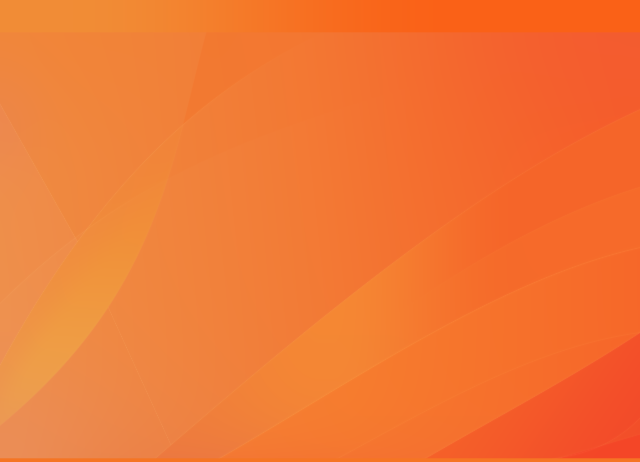
This background is drawn by a Shadertoy shader. Its source:

```glsl
// Warm orange backdrop of translucent curved sheets with a flat header strip.

// Cubic through four points: knots k with values v.
float cubic(float t, vec4 k, vec4 v) {
    vec4 d = t - k;
    return v.x * d.y * d.z * d.w / ((k.x - k.y) * (k.x - k.z) * (k.x - k.w))
         + v.y * d.x * d.z * d.w / ((k.y - k.x) * (k.y - k.z) * (k.y - k.w))
         + v.z * d.x * d.y * d.w / ((k.z - k.x) * (k.z - k.y) * (k.z - k.w))
         + v.w * d.x * d.y * d.z / ((k.w - k.x) * (k.w - k.y) * (k.w - k.z));
}

// Antialiased coverage of the side where d is positive.
float cover(float d) {
    float w = 0.7 * max(fwidth(d), 1e-5);
    return smoothstep(-w, w, d);
}

// Thin bright rim along d = 0.
float rim(float d) {
    return exp(-abs(d) / 0.0015);
}

// Height of a straight edge from a to b, relative to p (positive below).
float underLine(vec2 p, vec2 a, vec2 b) {
    return mix(a.y, b.y, (p.x - a.x) / (b.x - a.x)) - p.y;
}

// Three-stop horizontal gradient.
vec3 ramp(float x, float middle, vec3 a, vec3 b, vec3 c) {
    vec3 left = mix(a, b, clamp(x / middle, 0.0, 1.0));
    return mix(left, c, clamp((x - middle) / (1.0 - middle), 0.0, 1.0));
}

vec3 baseColour(vec2 p) {
    vec3 col = ramp(p.x + 0.08 * (p.y - 0.5), 0.5,
        vec3(0.935, 0.55, 0.26), vec3(0.952, 0.472, 0.20), vec3(0.965, 0.36, 0.15));
    col = mix(col, vec3(0.95, 0.51, 0.20), 0.5 * smoothstep(0.6, 0.95, p.y) * (1.0 - smoothstep(0.1, 0.4, p.x)));
    col = mix(col, vec3(0.91, 0.54, 0.38), 0.55 * exp(-dot(p, p) * 18.0));
    col = mix(col, vec3(0.91, 0.47, 0.27), 0.5 * exp(-9.0 * p.y) * smoothstep(0.0, 0.25, p.x));
    vec2 side = (p - vec2(0.0, 0.74)) / vec2(0.07, 0.12);
    col = mix(col, vec3(0.92, 0.51, 0.30), 0.5 * exp(-dot(side, side)));
    float corner = length(p - vec2(1.0, 0.95));
    return mix(col, vec3(0.95, 0.36, 0.20), 0.7 * exp(-corner * corner * 14.0));
}

// Crossing sheets and the golden leaf on the left.
vec3 leftSheets(vec3 col, vec2 p) {
    float leafRight = cubic(p.y, vec4(0.079, 0.335, 0.73, 0.928), vec4(0.0, 0.169, 0.286, 0.322)) - p.x;
    float leafTop = cubic(p.x, vec4(0.0, 0.117, 0.286, 0.495), vec4(0.209, 0.469, 0.73, 0.924)) - p.y;
    float swath = cubic(p.x, vec4(0.0, 0.195, 0.495, 0.677), vec4(0.343, 0.559, 0.748, 0.829)) - p.y;
    float upperLine = underLine(p, vec2(0.0, 0.775), vec2(0.117, 0.487));
    float lowerLine = underLine(p, vec2(0.169, 0.335), vec2(0.267, 0.037));
    float inLeft = cover(leafRight);
    float underTop = cover(leafTop);

    col = mix(col, vec3(0.955, 0.44, 0.15), 0.4 * (1.0 - inLeft) * (1.0 - underTop)
        * (1.0 - smoothstep(0.3, 0.6, p.x)));
    col += vec3(0.0, 0.008, 0.01) * cover(swath) * (1.0 - smoothstep(0.3, 0.7, p.x));
    col += vec3(0.0, 0.01, 0.03) * cover(upperLine) * inLeft * (1.0 - underTop);
    vec3 gold = mix(vec3(0.935, 0.64, 0.28), vec3(0.945, 0.56, 0.21), smoothstep(0.1, 0.6, p.y));
    gold = mix(gold, vec3(0.92, 0.59, 0.34), exp(-dot(p, p) * 40.0));
    float leafAlpha = 0.9 - 0.5 * smoothstep(0.4, 0.73, p.y);
    leafAlpha *= 0.5 + 0.5 * smoothstep(0.0, 0.14, leafTop);
    col = mix(col, gold, leafAlpha * inLeft * underTop);

    float glow = 0.7 * rim(leafTop) * (1.0 - smoothstep(0.25, 0.5, p.x))
        + 0.25 * rim(leafRight) * underTop
        + 0.8 * rim(upperLine) * inLeft * (1.0 - underTop)
        + 0.8 * rim(lowerLine) * (1.0 - inLeft)
        + 0.5 * rim(swath) * (1.0 - smoothstep(0.1, 0.3, p.x));
    return col + vec3(0.01, 0.045, 0.04) * glow;
}

// Sweeping bands that rise to the right.
vec3 rightSheets(vec3 col, vec2 p) {
    float sweep = cubic(p.x, vec4(0.242, 0.39, 0.625, 1.0), vec4(0.007, 0.182, 0.442, 0.763)) - p.y;
    float inner = cubic(p.x, vec4(0.61, 0.703, 0.833, 1.0), vec4(0.31, 0.397, 0.5, 0.595)) - p.y;
    float second = cubic(p.x, vec4(0.342, 0.521, 0.703, 1.0), vec4(0.007, 0.155, 0.3, 0.464)) - p.y;
    float third = cubic(p.x, vec4(0.527, 0.677, 0.833, 1.0), vec4(0.007, 0.119, 0.218, 0.28)) - p.y;
    float red = cubic(p.x, vec4(0.664, 0.75, 0.833, 1.0), vec4(0.007, 0.075, 0.14, 0.28)) - p.y;
    float ember = cubic(p.x, vec4(0.866, 0.93, 0.97, 1.0), vec4(0.007, 0.03, 0.06, 0.095)) - p.y;
    float wedge = underLine(p, vec2(0.87, 0.007), vec2(1.0, 0.06));
    float right = smoothstep(0.6, 0.85, p.x);

    // Brightest near the middle, fading into the base colour on the right.
    vec3 band = mix(vec3(0.94, 0.50, 0.23), vec3(0.96, 0.53, 0.20), smoothstep(0.25, 0.5, p.x));
    band = mix(band, vec3(0.96, 0.395, 0.16), smoothstep(0.52, 0.82, p.x));
    band = mix(band, vec3(0.92, 0.46, 0.26), 0.8 * exp(-12.0 * p.y));
    col = mix(col, band, cover(sweep));
    col += vec3(0.003, 0.022, 0.003) * cover(inner) * right;
    vec3 lower = ramp(p.x, 0.55, vec3(0.95, 0.54, 0.24), vec3(0.965, 0.49, 0.18), vec3(0.965, 0.405, 0.16));
    lower = mix(lower, vec3(0.95, 0.43, 0.20), 0.6 * exp(-14.0 * p.y));
    col = mix(col, lower, cover(second));
    col -= vec3(0.0, 0.008, 0.0) * cover(third);
    vec3 scarlet = mix(vec3(0.96, 0.38, 0.16), vec3(0.95, 0.29, 0.16), smoothstep(0.62, 1.0, p.x - 0.5 * p.y));
    col = mix(col, scarlet, cover(red));
    col += vec3(0.0, 0.015, 0.0) * cover(ember);
    col = mix(col, vec3(0.96, 0.26, 0.15), 0.7 * cover(wedge));

    float glow = 0.7 * rim(sweep) + 0.4 * rim(inner) * right + 0.9 * rim(second)
        + 0.5 * rim(third) + 0.9 * rim(red) + 0.6 * rim(ember) + 0.4 * rim(wedge);
    return col + vec3(0.01, 0.045, 0.03) * glow;
}

void mainImage(out vec4 fragColor, in vec2 fragCoord) {
    vec2 p = fragCoord / iResolution.xy;
    vec3 col = rightSheets(leftSheets(baseColour(p), p), p);

    // Header strip and thin footer line.
    vec3 header = mix(vec3(0.945, 0.55, 0.21), vec3(0.98, 0.38, 0.09), smoothstep(0.1, 0.72, p.x));
    col = mix(col, header, cover(p.y - 0.93));
    col = mix(col, vec3(0.96, 0.46, 0.14), cover(0.008 - p.y));
    fragColor = vec4(clamp(col, 0.0, 1.0), 1.0);
}
```
